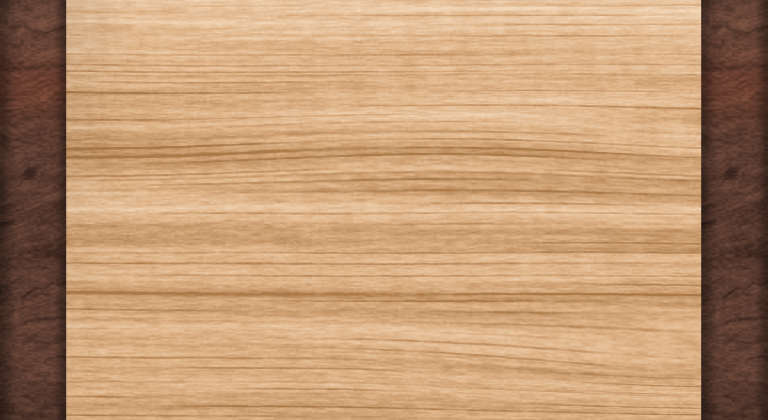
This texture is drawn by a WebGL 1 fragment shader. Its source:

```glsl
precision highp float;
uniform vec2 u_resolution;

float hash(vec2 p) {
  return fract(sin(dot(p, vec2(127.1, 311.7))) * 43758.5453);
}

float noise(vec2 p) {
  vec2 i = floor(p), f = fract(p);
  f = f * f * (3.0 - 2.0 * f);
  return mix(mix(hash(i), hash(i + vec2(1, 0)), f.x),
             mix(hash(i + vec2(0, 1)), hash(i + vec2(1, 1)), f.x), f.y);
}

float fbm(vec2 p) {
  float sum = 0.0, amp = 0.5;
  for (int i = 0; i < 4; i++) {
    sum += amp * noise(p);
    p = p * 2.03 + 17.3;
    amp *= 0.5;
  }
  return sum;
}

// Soft bump of the given centre and half width
float band(float v, float centre, float width) {
  float d = (v - centre) / width;
  return exp(-d * d);
}

vec3 lightWood(vec2 uv) {
  // Fibres arch over the middle and sink at the lower right
  float g = uv.y - 0.03 * band(uv.x, 0.55, 0.28) * band(uv.y, 0.64, 0.12);
  g += 0.05 * smoothstep(0.4, 0.95, uv.x) * band(uv.y, 0.12, 0.11);
  g += 0.006 * (noise(vec2(uv.x * 4.0, uv.y * 4.0)) - 0.5);
  float left = 1.0 - smoothstep(0.15, 0.6, uv.x);
  float right = smoothstep(0.4, 0.85, uv.x);

  // Broad tone: pale at the top, with wide dark and bright bands
  float tone = 0.46 + 0.28 * smoothstep(0.7, 1.0, uv.y);
  tone += 0.2 * right * band(g, 0.76, 0.04) + 0.16 * band(g, 0.5, 0.035);
  tone += 0.14 * band(g, 0.36, 0.035) + 0.12 * band(g, 0.2, 0.03);
  tone -= 0.2 * left * band(g, 0.765, 0.03) + 0.14 * left * band(g, 0.64, 0.04);
  tone -= 0.26 * band(g, 0.43, 0.03) + 0.18 * band(g, 0.29, 0.022);
  tone -= 0.12 * right * band(g, 0.715, 0.02);

  // Long fibres of rising fineness
  float freq = 24.0;
  for (int i = 0; i < 4; i++) {
    tone += 0.27 * (noise(vec2(uv.x * (1.0 + freq * 0.02) + freq, g * freq)) - 0.5);
    freq *= 1.75;
  }
  // Short pores
  tone += 0.3 * (noise(vec2(uv.x * 60.0, g * 240.0)) - 0.5);
  tone += 0.18 * (noise(uv * vec2(240.0, 260.0)) - 0.5);

  // Thin growth lines, one per row, that fade in and out
  float row = g * 44.0 + 0.25 * noise(vec2(uv.x * 2.5, g * 12.0));
  float seed = hash(vec2(floor(row), 7.0));
  float line = abs(fract(row) - 0.3 - 0.4 * seed);
  float fade = smoothstep(0.25, 0.8, noise(vec2(uv.x * 4.0 + seed * 40.0, floor(row))));
  tone -= 0.4 * fade * (1.0 - smoothstep(0.03, 0.16, line));

  // Strong lines at fixed heights
  tone -= 0.5 * left * (band(g, 0.622, 0.004) + band(g, 0.642, 0.003));
  tone -= 0.35 * (band(g, 0.567, 0.003) + 0.7 * band(g, 0.82, 0.003));
  tone -= 0.25 * (band(g, 0.3, 0.004) + band(g, 0.09, 0.003));

  vec3 col = mix(vec3(0.73, 0.54, 0.355), vec3(0.87, 0.7, 0.53), clamp(tone * 2.0, -0.4, 1.0));
  col = mix(col, vec3(0.95, 0.84, 0.72), clamp(tone * 2.0 - 1.0, 0.0, 1.0));
  return col * (1.0 - 0.06 * band(uv.x, 0.086, 0.06) * uv.y);
}

vec3 darkWood(vec2 p, float across) {
  float swirl = fbm(p * vec2(6.0, 6.0) + 3.0);
  float height = p.y + 0.1 * (swirl - 0.5) - 0.22 * p.x * band(p.y, 0.55, 0.18);

  float tone = 0.5 + 0.4 * (fbm(vec2(p.x * 8.0, height * 30.0)) - 0.5);
  tone += 0.28 * (noise(vec2(p.x * 30.0, height * 130.0)) - 0.5);
  tone += 0.32 * (noise(p * vec2(130.0, 230.0)) - 0.5);

  // Wavy dark veins
  float vein = abs(fract(height * 11.0 + swirl) - 0.5);
  float broken = smoothstep(0.4, 0.75, noise(p * vec2(14.0, 11.0)));
  tone -= 0.28 * broken * (1.0 - smoothstep(0.0, 0.1, vein));
  tone += 0.16 * smoothstep(0.83, 0.87, p.y) + 0.1 * band(p.y, 0.79, 0.05);
  tone -= 0.22 * band(p.y + 0.02 * swirl, 0.85, 0.008);
  tone -= 0.08 * band(p.y, 0.42, 0.1);

  vec3 col = mix(vec3(0.21, 0.13, 0.105), vec3(0.49, 0.33, 0.265), clamp(tone, 0.0, 1.0));
  col = mix(col, col * vec3(1.06, 0.95, 0.9), band(p.y, 0.79, 0.08));
  // Shade along both sides and at the ends
  float side = smoothstep(0.0, 0.28, across) * smoothstep(0.0, 0.22, 1.0 - across);
  float ends = smoothstep(0.0, 0.1, p.y) * smoothstep(0.0, 0.06, 1.0 - p.y);
  return col * mix(0.68, 1.06, side) * mix(0.85, 1.0, ends);
}

void main() {
  vec2 uv = gl_FragCoord.xy / u_resolution;
  float stripX = uv.x < 0.5 ? uv.x : uv.x - 0.913;
  vec3 frame = darkWood(vec2(stripX * 1.83, uv.y), stripX / 0.0865);

  float edge = 0.7 / u_resolution.x;
  float panel = smoothstep(0.0862 - edge, 0.0862 + edge, uv.x)
              * (1.0 - smoothstep(0.913 - edge, 0.913 + edge, uv.x));
  gl_FragColor = vec4(mix(frame, lightWood(uv), panel), 1.0);
}
```
